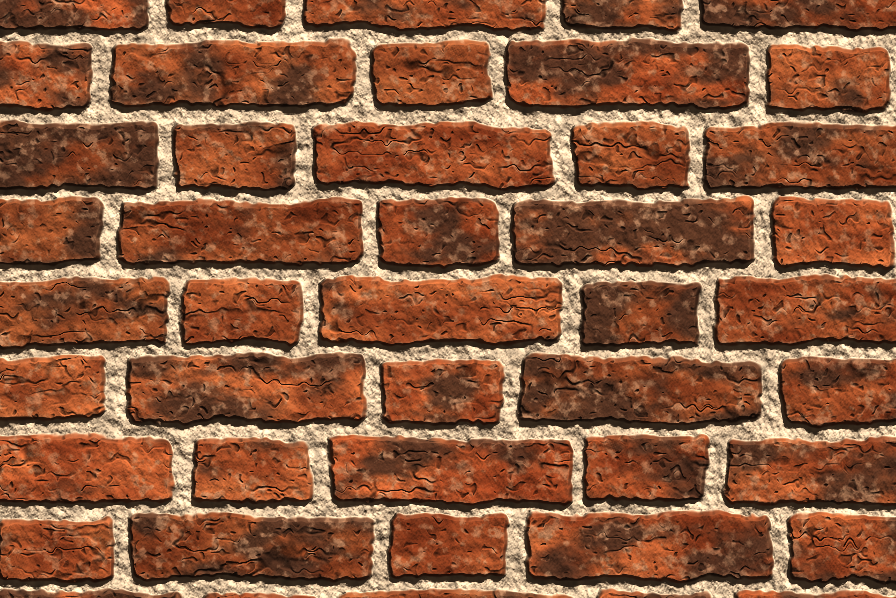
A Shadertoy shader for this texture:

```glsl
#define ROW 0.1317              // course height
#define TOP 0.0605              // first full joint below the top edge
#define PERIOD 0.664            // one long plus one short brick
#define LONG_CELL 0.435         // long brick with its joint
#define FIRST 0.1695            // left edge of a long cell
#define DRIFT 0.006             // sideways shift per course
#define JOINT vec2(0.027, 0.020)
#define CORNER 0.013
#define BRICK_RISE 0.021        // brick face above the mortar bed
#define SUN vec3(0.42, 0.90, 0.98)

const vec3 RED    = vec3(0.54, 0.235, 0.120);
const vec3 ORANGE = vec3(0.61, 0.330, 0.180);
const vec3 SOOT   = vec3(0.25, 0.165, 0.12);
const vec3 DUST   = vec3(0.68, 0.51, 0.38);
const vec3 MORTAR = vec3(0.80, 0.71, 0.59);

float hash(vec2 p) {
    return fract(sin(dot(p, vec2(127.1, 311.7))) * 43758.5453);
}

float noise(vec2 p) {
    vec2 i = floor(p), f = fract(p);
    f = f * f * (3.0 - 2.0 * f);
    return mix(mix(hash(i), hash(i + vec2(1, 0)), f.x),
               mix(hash(i + vec2(0, 1)), hash(i + vec2(1, 1)), f.x), f.y);
}

float fbm(vec2 p) {
    float sum = 0.0, amp = 0.5;
    for (int i = 0; i < 4; i++) {
        sum += amp * noise(p);
        p = mat2(1.6, 1.2, -1.2, 1.6) * p + 17.3;
        amp *= 0.5;
    }
    return sum;
}

// Flemish bond: x = signed distance to the brick edge, yz = brick id
vec3 brick(vec2 p) {
    p += 0.012 * (vec2(noise(p * 17.0), noise(p * 17.0 + 31.7)) - 0.5);
    p += 0.006 * (vec2(noise(p * 90.0), noise(p * 90.0 + 11.9)) - 0.5);
    float y = (1.0 - p.y - TOP) / ROW;
    float row = floor(y);
    float x = p.x - FIRST - DRIFT * row + 0.5 * PERIOD * mod(row, 2.0);
    float pair = floor(x / PERIOD);
    x -= pair * PERIOD;
    float isShort = step(LONG_CELL, x);
    float len = mix(LONG_CELL, PERIOD - LONG_CELL, isShort);
    vec2 id = vec2(2.0 * pair + isShort, row);

    // Uneven laying: offset, tilt and size
    vec2 q = vec2(x - isShort * LONG_CELL - 0.5 * len, (fract(y) - 0.5) * ROW);
    q += 0.008 * (vec2(hash(id), hash(id + 7.3)) - 0.5);
    q.y += 0.04 * q.x * (hash(id + 3.1) - 0.5);
    vec2 halfSize = 0.5 * (vec2(len, ROW) - JOINT) - 0.004 * hash(id + 5.7);
    vec2 e = abs(q) - halfSize + CORNER;
    float d = length(max(e, 0.0)) + min(max(e.x, e.y), 0.0) - CORNER;
    return vec3(d, id);
}

// Short cracks along the brick, and small scattered pits
float damage(vec2 p) {
    vec2 w = p + 0.016 * vec2(noise(p * 60.0), noise(p * 80.0 + 8.3));
    float ridge = abs(noise(w * vec2(15.0, 50.0)) - 0.5);
    float crack = smoothstep(0.10, 0.0, ridge)
                * smoothstep(0.55, 0.90, noise(p * vec2(12.0, 23.0) + 4.7));
    float pit = smoothstep(0.70, 1.0, noise(w * vec2(85.0, 130.0)));
    return max(crack, 0.8 * pit);
}

float height(vec2 p) {
    float face = smoothstep(0.003, -0.006, brick(p).x);
    float grain = fbm(p * 52.0);
    float bed = 0.015 * grain;
    float top = BRICK_RISE + 0.0075 * grain - 0.0035 * damage(p);
    return mix(bed, top, face);
}

void mainImage(out vec4 fragColor, in vec2 fragCoord) {
    vec2 p = fragCoord / iResolution.y;
    vec3 b = brick(p);
    vec2 id = b.yz;
    float face = smoothstep(0.002, -0.002, b.x);

    // Brick colour: firing tone, soot stains, pale dust
    float grain = fbm(p * 75.0 + 9.1);
    float patchy = fbm(p * vec2(14.0, 24.0) + 2.6);
    vec3 clay = mix(RED, ORANGE, clamp(0.6 * hash(id + 1.7) + 1.6 * patchy - 0.5, 0.0, 1.0));
    clay *= (0.84 + 0.24 * hash(id + 2.9)) * (0.70 + 0.60 * patchy);
    float stain = fbm(p * vec2(12.0, 20.0) + 5.0 * hash(id)) + 0.30 * hash(id + 9.2);
    clay = mix(clay, SOOT, 0.85 * smoothstep(0.60, 0.84, stain));
    clay = mix(clay, DUST, 0.70 * smoothstep(0.48, 0.72, grain) * (0.4 + 0.9 * patchy));
    clay = mix(clay, DUST, 0.45 * smoothstep(-0.012, 0.0, b.x) * noise(p * 60.0));
    clay *= 1.0 - 0.40 * damage(p);
    vec3 bed = MORTAR * (0.70 + 0.62 * grain);
    vec3 albedo = mix(bed, clay, face);

    // Relief lighting
    float eps = 0.002;
    float h = height(p);
    vec2 slope = vec2(height(p + vec2(eps, 0)), height(p + vec2(0, eps))) - h;
    vec3 sun = normalize(SUN);
    float diffuse = max(dot(normalize(vec3(-slope / eps, 1.0)), sun), 0.0);

    // Cast shadow, marched towards the sun
    vec2 toSun = normalize(SUN.xy);
    float rise = SUN.z / length(SUN.xy);
    float block = 0.0;
    for (int i = 1; i <= 6; i++) {
        float s = 0.0038 * float(i);
        block = max(block, height(p + toSun * s) - h - s * rise);
    }
    float lit = 1.0 - smoothstep(0.0, 0.0035, block);

    vec3 color = albedo * (vec3(0.24, 0.205, 0.175) + 1.24 * diffuse * lit);
    fragColor = vec4(clamp(color, 0.0, 1.0), 1.0);
}
```
